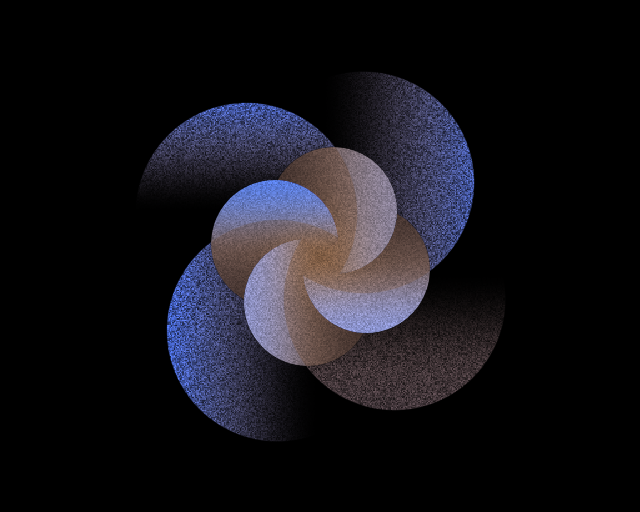
Give the GLSL for this background, as a Shadertoy shader.

```glsl
// Grainy pinwheel of four large fading discs under four small translucent ones.

const vec2 LARGE_CENTER = vec2(0.0837, 0.1447);
const float LARGE_RADIUS = 0.2163;
const vec2 SMALL_CENTER = vec2(0.0252, 0.0894);
const float SMALL_RADIUS = 0.1245;

// Per-petal values, counterclockwise from the upper right
const vec4 FADE_START = vec4(0.0, 0.085, 0.0, 0.03);
const vec4 LARGE_COOLNESS = vec4(0.75, 0.85, 1.0, 0.03);
const vec4 SMALL_COOLNESS = vec4(0.25, 1.0, 0.7, 0.85);
const vec4 SMALL_PALENESS = vec4(0.35, 0.0, 0.8, 0.8);

const vec3 DUSK = vec3(0.25, 0.20, 0.205);
const vec3 DEEP_BLUE = vec3(0.25, 0.37, 0.76);
const vec3 UMBER = vec3(0.27, 0.22, 0.22);
const vec3 ROSE_GRAY = vec3(0.55, 0.475, 0.48);
const vec3 SKY_BLUE = vec3(0.33, 0.48, 0.88);
const vec3 LAVENDER = vec3(0.58, 0.62, 0.88);
const vec3 SHADE_TINT = vec3(0.95, 0.87, 0.77);
const vec3 EMBER = vec3(0.10, 0.055, -0.01);

float hash(vec2 cell) {
    vec3 h = fract(vec3(cell.xyx) * 0.1031);
    h += dot(h, h.yzx + 33.33);
    return fract((h.x + h.y) * h.z);
}

float disc(vec2 p, vec2 center, float radius, float blur) {
    return 1.0 - smoothstep(-blur, blur, length(p - center) - radius);
}

// Clockwise quarter turn, moving into the next petal's frame
vec2 quarterTurn(vec2 p) {
    return vec2(p.y, -p.x);
}

vec3 screenBlend(vec3 a, vec3 b) {
    return 1.0 - (1.0 - a) * (1.0 - b);
}

// Dark inner side rising to a blue outer rim
vec3 largeColor(float x, float start, float coolness) {
    float rim = LARGE_CENTER.x + LARGE_RADIUS;
    float t = clamp((x - start) / (rim - start), 0.0, 1.0);
    vec3 body = DUSK * smoothstep(0.0, 0.8, t);
    return mix(body, DEEP_BLUE, pow(t, 2.2) * coolness);
}

vec3 smallColor(float t, float coolness, float paleness) {
    vec3 body = mix(UMBER, ROSE_GRAY, smoothstep(0.0, 0.9, t));
    vec3 rim = mix(SKY_BLUE, LAVENDER, paleness);
    return mix(body, rim, smoothstep(0.4, 1.05, t) * coolness);
}

void mainImage(out vec4 fragColor, in vec2 fragCoord) {
    vec2 p = (fragCoord - 0.5 * iResolution.xy) / iResolution.y;
    p -= vec2(0.001, -0.001);
    float blur = 0.8 / iResolution.y;

    vec3 back = vec3(0.0);
    vec3 brightest = vec3(0.0);
    vec3 total = vec3(0.0);
    float cover = 0.0;
    vec2 q = p;

    for (int k = 0; k < 4; k++) {
        // Large petal
        float large = disc(q, LARGE_CENTER, LARGE_RADIUS, blur);
        vec3 glow = largeColor(q.x, FADE_START[k], LARGE_COOLNESS[k]);
        back = screenBlend(back, glow * large);

        // Small petal, shaded where the next large petal crosses it
        vec2 next = quarterTurn(q);
        float small = disc(q, SMALL_CENTER, SMALL_RADIUS, blur);
        float t = (q.x - SMALL_CENTER.x) / (2.0 * SMALL_RADIUS) + 0.5;
        t = clamp(t, 0.0, 1.0);
        vec3 petal = smallColor(t, SMALL_COOLNESS[k], SMALL_PALENESS[k]);
        float crossing = disc(next, LARGE_CENTER, LARGE_RADIUS, blur);
        petal *= mix(vec3(1.0), SHADE_TINT, crossing) * small;
        brightest = max(brightest, petal);
        total += petal * t;
        cover = max(cover, small);
        q = next;
    }

    // Brightest petal leads, with a faint trace of those beneath
    vec3 front = brightest + 0.10 * max(total - brightest, 0.0);
    front += EMBER * exp(-dot(p, p) * 130.0) * cover;
    vec3 color = mix(back, front + 0.06 * back, cover);

    // Film grain, coarser in contrast on the dark petals
    vec2 cell = floor(fragCoord / iResolution.y * 410.0);
    float grain = hash(cell) + hash(cell + 71.0) - 1.0;
    color *= 1.0 + grain * mix(0.65, 0.20, cover);

    fragColor = vec4(clamp(color, 0.0, 1.0), 1.0);
}
```
